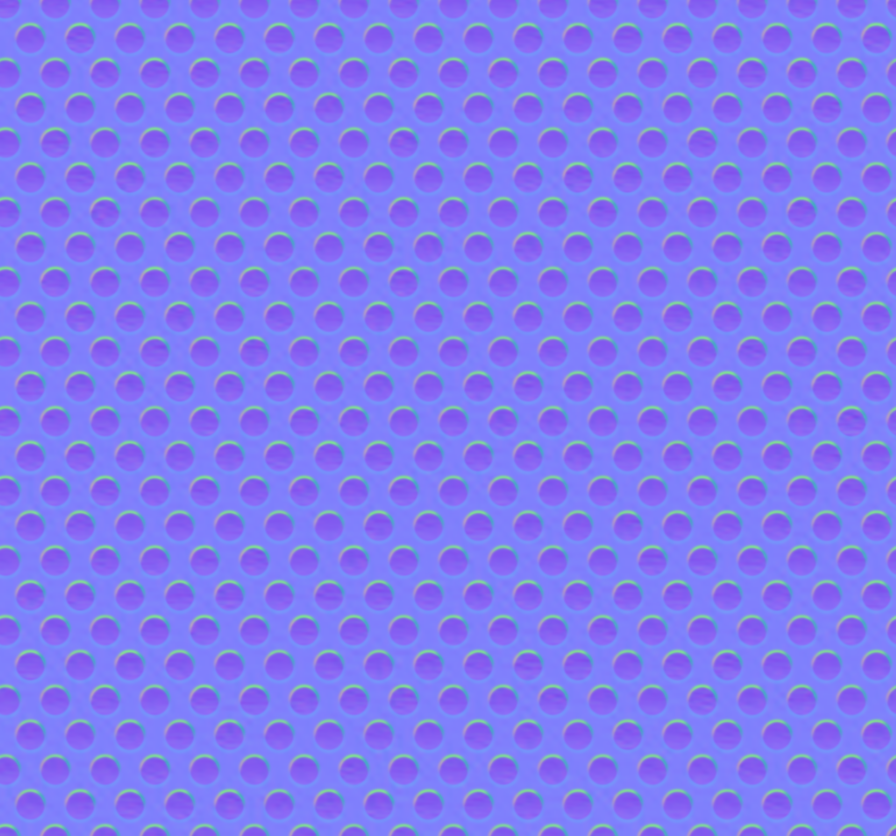
A WebGL 1 fragment shader for this texture map:

```glsl
precision highp float;
// Tangent-space normal map of a sheet with staggered rows of round studs.
// Each pixel finds its nearest stud, then layers a tilted face, a rim lit by
// direction and a pale foot; wrapping noise adds embossed grain and wear.

uniform vec2 u_resolution;

const float COLUMNS = 18.0;
const float ROWS = 24.0;             // even, so the stagger wraps
const float ROW_PITCH = 0.699;       // row spacing, in column pitches
const float ROW_PHASE = 0.89;
const float EVEN_SHIFT = 0.61;
const float ODD_SHIFT = 0.11;

const float FACE_RADIUS = 0.295;     // lengths below are in column pitches
const float RIM_RADIUS = 0.290;
const float RIM_WIDTH = 0.038;
const float FOOT_RADIUS = 0.325;
const float FOOT_WIDTH = 0.045;

const vec3 SHEET = vec3(0.500, 0.500, 0.990);
const vec3 FACE_TOP = vec3(0.505, 0.345, 0.940);
const vec3 FACE_BOTTOM = vec3(0.545, 0.425, 0.970);
const vec3 RIM_GREEN = vec3(0.500, 0.860, 0.590);
const vec3 RIM_TEAL = vec3(0.290, 0.660, 0.780);
const vec3 RIM_BLUSH = vec3(0.690, 0.600, 0.790);
const vec3 FOOT_BLUE = vec3(0.455, 0.590, 0.980);

const vec2 GRAIN_CELLS = vec2(126.0, 120.0);
const vec2 STREAK_CELLS = vec2(90.0, 216.0);
const float GRAIN_DEPTH = 0.055;
const float STREAK_DEPTH = 0.10;

float hash(vec2 p) {
  vec3 q = fract(p.xyx * vec3(0.1031, 0.1030, 0.0973));
  q += dot(q, q.yzx + 33.33);
  return fract((q.x + q.y) * q.z);
}

// Value noise that wraps after a whole number of cells.
float wrapNoise(vec2 uv, vec2 cells) {
  vec2 p = uv * cells;
  vec2 i = floor(p);
  vec2 f = p - i;
  f = f * f * (3.0 - 2.0 * f);
  vec2 a = mod(i, cells);
  vec2 b = mod(i + 1.0, cells);
  return mix(mix(hash(a), hash(vec2(b.x, a.y)), f.x),
             mix(hash(vec2(a.x, b.y)), hash(b), f.x), f.y);
}

// Slope of the noise along each axis.
vec2 emboss(vec2 uv, vec2 cells) {
  vec2 e = 0.35 / cells;
  float here = wrapNoise(uv, cells);
  return vec2(wrapNoise(uv + vec2(e.x, 0.0), cells) - here,
              wrapNoise(uv + vec2(0.0, e.y), cells) - here);
}

float band(float r, float radius, float width) {
  float q = (r - radius) / width;
  return exp(-q * q);
}

// Offset from the nearest stud centre in xy, its random value in z.
vec3 nearestStud(vec2 uv) {
  vec2 p = uv * vec2(COLUMNS, ROWS);
  float baseRow = floor(p.y - ROW_PHASE + 0.5);
  vec3 best = vec3(9.0, 9.0, 0.0);
  for (int k = -1; k <= 1; k++) {
    float row = baseRow + float(k);
    float shift = mix(EVEN_SHIFT, ODD_SHIFT, mod(row, 2.0));
    float column = floor(p.x - shift + 0.5);
    vec2 d = p - vec2(column + shift, row + ROW_PHASE);
    d.y *= ROW_PITCH;
    if (dot(d, d) < dot(best.xy, best.xy)) {
      best = vec3(d, hash(vec2(mod(column, COLUMNS), mod(row, ROWS)) + 7.0));
    }
  }
  return best;
}

void main() {
  vec2 uv = gl_FragCoord.xy / u_resolution;
  vec3 stud = nearestStud(uv);
  vec2 d = stud.xy;
  float r = length(d);
  vec2 dir = d / max(r, 0.0001);

  // Sheet and the pale foot under each stud
  vec3 color = SHEET;
  float foot = band(r, FOOT_RADIUS, FOOT_WIDTH) * smoothstep(0.05, -0.8, dir.y);
  color = mix(color, FOOT_BLUE, 0.75 * foot);

  // Tilted face
  float face = 1.0 - smoothstep(FACE_RADIUS - 0.04, FACE_RADIUS + 0.02, r);
  float lift = smoothstep(-FACE_RADIUS, 0.5 * FACE_RADIUS, d.y);
  color = mix(color, mix(FACE_BOTTOM, FACE_TOP, lift), face);

  // Rim: blush at the left, green on top, teal at the right
  vec3 rimColor = mix(RIM_GREEN, RIM_TEAL, smoothstep(0.3, 0.85, dir.x));
  rimColor = mix(rimColor, RIM_BLUSH, smoothstep(0.4, 0.95, -dir.x));
  float rim = band(r, RIM_RADIUS, RIM_WIDTH) * smoothstep(-0.35, 0.45, dir.y);
  color = mix(color, rimColor, rim * (0.88 + 0.12 * stud.z));

  // Grain everywhere, streaks on the faces, stronger on some studs
  float patchiness = 0.4 + 0.9 * wrapNoise(uv, vec2(27.0, 24.0));
  vec2 slope = GRAIN_DEPTH * patchiness * emboss(uv, GRAIN_CELLS);
  slope += STREAK_DEPTH * face * (0.3 + 0.7 * stud.z) * emboss(uv, STREAK_CELLS);
  color.rg += slope;
  color.b -= 0.4 * length(slope);

  gl_FragColor = vec4(clamp(color, 0.0, 1.0), 1.0);
}
```
